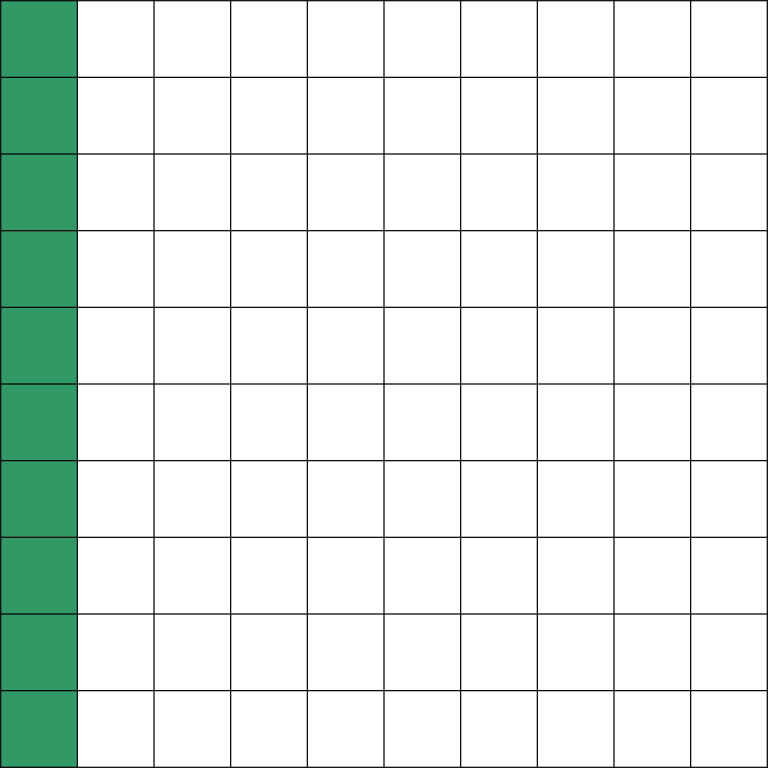
Reproduce this pattern procedurally as a WebGL 1 fragment shader.

```glsl
precision highp float;
uniform vec2 u_resolution;

#define CELLS 10.0
#define FILLED_COLUMNS 1.0
#define MARGIN 0.0009
#define LINE_WIDTH 0.0016
#define PAPER vec3(1.0)
#define FILL vec3(0.19, 0.60, 0.40)
#define INK vec3(0.0)

// Share of a pixel of the given size that lies within a band
vec2 bandCoverage(vec2 dist, float halfWidth, vec2 pixel) {
  vec2 high = min(dist + 0.5 * pixel, vec2(halfWidth));
  vec2 low = max(dist - 0.5 * pixel, vec2(-halfWidth));
  return clamp((high - low) / pixel, 0.0, 1.0);
}

void main() {
  vec2 pixel = 1.0 / u_resolution;
  vec2 uv = gl_FragCoord.xy * pixel;
  float cell = (1.0 - 2.0 * MARGIN) / CELLS;

  // Filled columns on the left
  float fillEnd = MARGIN + FILLED_COLUMNS * cell;
  float right = clamp((fillEnd - uv.x) / pixel.x + 0.5, 0.0, 1.0);
  vec2 outer = clamp((0.5 - MARGIN - abs(uv - 0.5)) / pixel + 0.5, 0.0, 1.0);
  vec3 color = mix(PAPER, FILL, right * outer.x * outer.y);

  // Grid lines, including the outer border
  vec2 index = clamp(floor((uv - MARGIN) / cell + 0.5), 0.0, CELLS);
  vec2 toLine = uv - MARGIN - index * cell;
  vec2 line = bandCoverage(toLine, 0.5 * LINE_WIDTH, pixel);
  float ink = 1.0 - (1.0 - line.x) * (1.0 - line.y);

  gl_FragColor = vec4(mix(color, INK, ink), 1.0);
}
```
